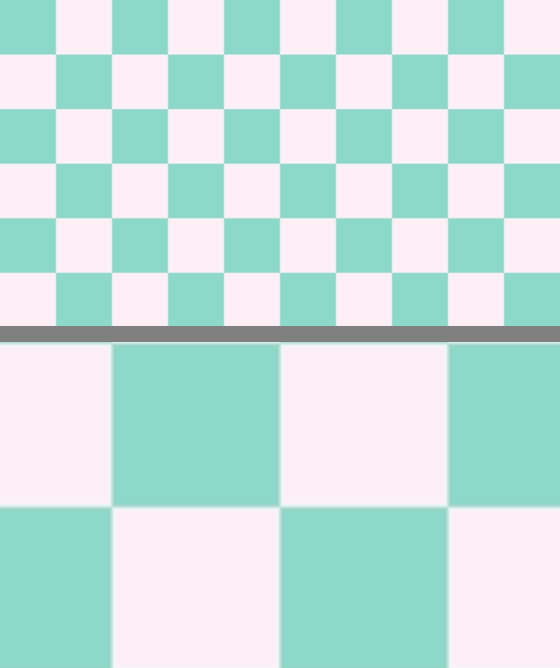
Top, the full canvas; bottom, a detail of the centre.
A WebGL 1 fragment shader for this pattern:

```glsl
precision highp float;
// Mint and pale pink checkerboard with softly blended edges.

uniform vec2 u_resolution;

// Signed distance to the nearest inner edge, in cells: positive on pink.
float checkerDistance(vec2 cell) {
    vec2 nearestEdge = clamp(floor(cell + 0.5), vec2(1.0), vec2(9.0, 5.0));
    vec2 gap = abs(cell - nearestEdge);
    float parity = mod(floor(cell.x) + floor(cell.y), 2.0);
    return (2.0 * parity - 1.0) * min(gap.x, gap.y);
}

void main() {
    // Cells are counted from the top left; the bottom row is slightly cropped.
    vec2 uv = gl_FragCoord.xy / u_resolution;
    vec2 cell = vec2(uv.x, 1.0 - uv.y) * vec2(10.0, 5.975);

    // Soft blend, never narrower than the pixel grid can show.
    float softness = max(0.027, 7.0 / u_resolution.x);
    float edge = clamp(checkerDistance(cell) / softness, -1.0, 1.0);
    vec3 mint = vec3(0.553, 0.851, 0.788);
    vec3 pink = vec3(0.988, 0.941, 0.965);
    vec3 color = mix(mint, pink, smoothstep(-1.0, 1.0, edge));

    // Faint cool rim on the pink side and grey rim on the mint side.
    color += vec3(0.0, 0.035, 0.03) * sin(3.14159 * edge);

    gl_FragColor = vec4(color, 1.0);
}
```
